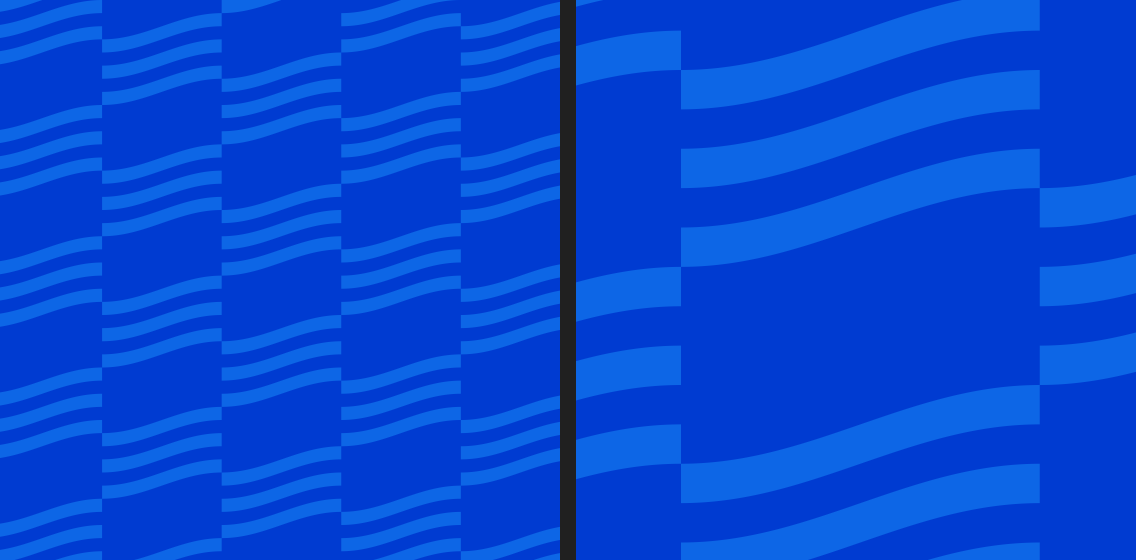
Left, the full canvas; right, a detail of the centre.
Reproduce this pattern procedurally as a Shadertoy shader.

```glsl
const vec3 DEEP_BLUE = vec3(0.0, 0.23, 0.82);
const vec3 BRIGHT_BLUE = vec3(0.05, 0.40, 0.90);
const float PI = 3.14159265;

// Lengths as fractions of the canvas height
const float UNIT = 1.0 / 768.0;
const float COLUMN_WIDTH = 164.0 * UNIT;
const float FIRST_SEAM = 140.0 * UNIT;
const float GROUP_PERIOD = 180.0 * UNIT;
const float GROUP_CENTER = 99.0 * UNIT;
const float COLUMN_DROP = 54.0 * UNIT;
const float STRIPE_PITCH = 36.0 * UNIT;
const float STRIPE_WIDTH = 18.0 * UNIT;
const float WAVE_RISE = 36.0 * UNIT;

// Signed distance to three stripes, repeated down the y axis
float stripeGroup(float y, float period, float pitch, float width) {
    float local = mod(y + 0.5 * period, period) - 0.5 * period;
    float stripe = clamp(floor(local / pitch + 0.5), -1.0, 1.0);
    return abs(local - stripe * pitch) - 0.5 * width;
}

// Ink coverage of one column; u is measured in column widths, y runs down
float waveColumn(float u, float y, float column, float pixel) {
    float t = clamp(u - column, 0.0, 1.0);
    float rise = WAVE_RISE * 0.5 * (1.0 - cos(PI * t));
    float slope = WAVE_RISE * 0.5 * PI * sin(PI * t) / COLUMN_WIDTH;
    float center = GROUP_CENTER + COLUMN_DROP * column - rise;
    float d = stripeGroup(y - center, GROUP_PERIOD, STRIPE_PITCH, STRIPE_WIDTH);
    d /= sqrt(1.0 + slope * slope);
    return clamp(0.5 - d / pixel, 0.0, 1.0);
}

void mainImage(out vec4 fragColor, in vec2 fragCoord) {
    float pixel = 1.0 / iResolution.y;
    vec2 p = fragCoord * pixel;
    p.y = 1.0 - p.y;

    // Blend the two columns that meet at the nearest seam
    float u = (p.x - FIRST_SEAM) / COLUMN_WIDTH;
    float seam = floor(u + 0.5);
    float rightSide = clamp(0.5 + (u - seam) * COLUMN_WIDTH / pixel, 0.0, 1.0);
    float ink = mix(waveColumn(u, p.y, seam - 1.0, pixel),
                    waveColumn(u, p.y, seam, pixel), rightSide);

    fragColor = vec4(mix(DEEP_BLUE, BRIGHT_BLUE, ink), 1.0);
}
```
